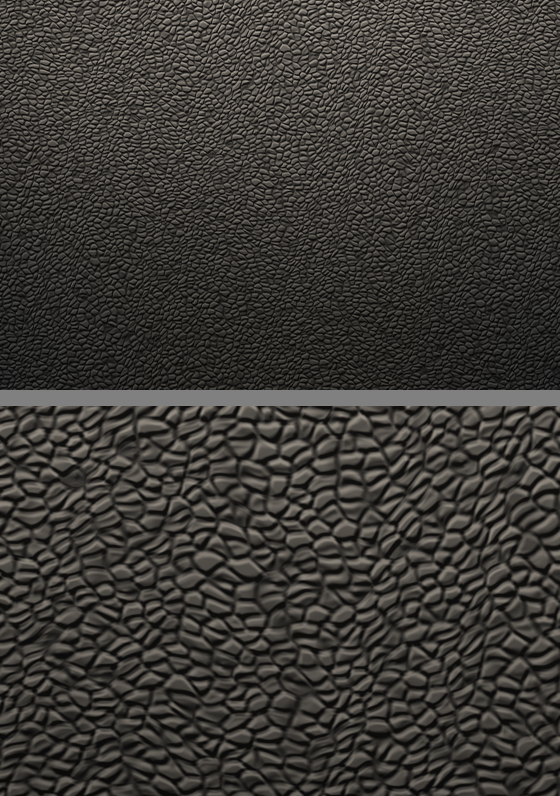
Top, the full canvas; bottom, a detail of the centre.
This texture is drawn by a WebGL 2 fragment shader. Its source:

```glsl
#version 300 es
precision highp float;
// Dark embossed leather: small elongated grains split by creases, lit from above.
// Two cellular layers (grains and longer folds) in a sine-warped, tilted domain
// form a height field; its slope towards the light shades a soft vertical falloff.

uniform vec2 u_resolution;
out vec4 fragColor;

// Sizes are in canvas heights, angles in radians.
const vec2  GRAIN_SIZE   = vec2(0.0190, 0.0122);
const vec2  FOLD_SIZE    = vec2(0.0780, 0.0240);
const float GRAIN_TILT   = 0.30;
const float JITTER       = 0.88;
const float CREASE_WIDTH = 0.42;
const float FOLD_DEPTH   = 0.38;
const vec2  LIGHT_STEP   = vec2(-0.0012, 0.0048);
const float SLOPE_GAIN   = 0.95;
const float HEIGHT_GAIN  = 0.60;
const float MEAN_HEIGHT  = 0.50;
const float LIGHT_TOP    = 0.300;
const float LIGHT_BOTTOM = 0.125;
const vec3  WARM_TINT    = vec3(1.040, 0.990, 0.920);
const vec3  COOL_TINT    = vec3(0.950, 1.000, 1.020);
const int   AA           = 2;

vec2 hash22(vec2 p) {
  vec3 q = fract(p.xyx * vec3(0.1031, 0.1030, 0.0973));
  q += dot(q, q.yzx + 33.33);
  return fract((q.xx + q.yz) * q.zy);
}

// Gap between the two nearest cell points: zero on a crease.
float creaseDistance(vec2 p) {
  vec2 cell = floor(p), local = fract(p);
  float nearest = 8.0, second = 8.0;
  for (int y = -1; y <= 1; y++) {
    for (int x = -1; x <= 1; x++) {
      vec2 offset = vec2(x, y);
      vec2 site = offset + 0.5 + JITTER * (hash22(cell + offset + 200.0) - 0.5);
      float d = length(site - local);
      second = min(second, max(nearest, d));
      nearest = min(nearest, d);
    }
  }
  return second - nearest;
}

// Layered sines bend the grain direction and roughen the outlines.
vec2 warp(vec2 p) {
  p.y += 0.020 * sin(7.0 * p.x + 4.0 * p.y + 0.6);
  p.y += 0.009 * sin(17.0 * p.x - 11.0 * p.y + 2.1);
  p += 0.0035 * sin(vec2(47.0, 61.0) * p.yx + vec2(31.0, -38.0) * p + 1.3);
  p += 0.0009 * sin(vec2(210.0, 260.0) * p.yx + vec2(140.0, 95.0) * p);
  return p;
}

// Leather height: rounded grains, partly merged, sunk along the folds.
float leatherHeight(vec2 p) {
  float c = cos(GRAIN_TILT), s = sin(GRAIN_TILT);
  vec2 q = warp(mat2(c, -s, s, c) * p);
  float grain = smoothstep(0.0, CREASE_WIDTH, creaseDistance(q / GRAIN_SIZE));
  float fold = smoothstep(0.0, 0.28, creaseDistance(q / FOLD_SIZE + 7.3));
  float merge = 0.5 + 0.5 * sin(90.0 * q.x + 3.0 * sin(130.0 * q.y))
                          * sin(150.0 * q.y + 2.0 * sin(70.0 * q.x));
  grain = mix(grain, 0.75, 0.40 * merge * merge);
  return grain * mix(1.0 - FOLD_DEPTH, 1.0, fold);
}

// Brightness of the relief around one.
float relief(vec2 p) {
  float h = leatherHeight(p);
  float slope = h - leatherHeight(p + LIGHT_STEP);
  float shade = 1.0 + SLOPE_GAIN * slope + HEIGHT_GAIN * (h - MEAN_HEIGHT);
  return max(shade, 0.22);
}

// Broad light: strong at the top, dim at the bottom and in the corners.
float ambient(vec2 uv) {
  float side = 2.0 * uv.x - 1.0;
  float level = mix(LIGHT_BOTTOM, LIGHT_TOP, smoothstep(-0.10, 1.15, uv.y));
  float patches = 0.03 * sin(9.0 * uv.x + 5.0 * uv.y) * sin(6.0 * uv.y - 4.0 * uv.x + 1.0);
  return level * (1.06 - 0.17 * side * side + patches);
}

void main() {
  vec2 uv = gl_FragCoord.xy / u_resolution;

  // Supersampled relief
  float shade = 0.0;
  for (int j = 0; j < AA; j++) {
    for (int i = 0; i < AA; i++) {
      vec2 jitter = (vec2(i, j) + 0.5) / float(AA) - 0.5;
      shade += relief((gl_FragCoord.xy + jitter) / u_resolution.y);
    }
  }
  shade /= float(AA * AA);

  // Warm body, cooler towards the lower corners
  float cool = smoothstep(0.35, 1.0, abs(2.0 * uv.x - 1.0)) * (1.0 - smoothstep(0.0, 0.6, uv.y));
  vec3 tint = mix(WARM_TINT, COOL_TINT, 0.6 * cool);
  fragColor = vec4(tint * ambient(uv) * shade, 1.0);
}
```
